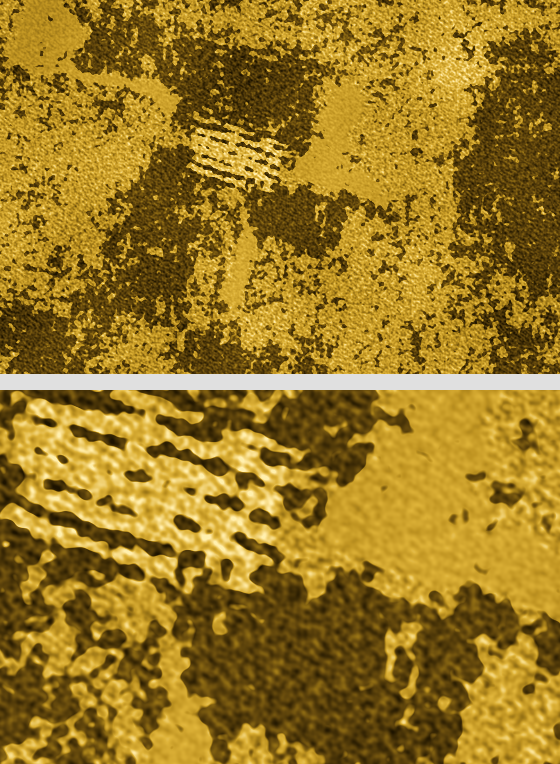
Top, the full canvas; bottom, a detail of the centre.
Give the GLSL for this texture, as a Shadertoy shader.

```glsl
vec2 gradient(vec2 cell) {
    vec3 h = fract(cell.xyx * vec3(0.1031, 0.1030, 0.0973));
    h += dot(h, h.yzx + 33.33);
    float angle = 6.2832 * fract((h.x + h.y) * h.z);
    return vec2(cos(angle), sin(angle));
}

float gradientNoise(vec2 p) {
    vec2 i = floor(p), f = p - i;
    vec2 u = f * f * f * (f * (f * 6.0 - 15.0) + 10.0);
    vec2 e = vec2(1, 0);
    float low = mix(dot(gradient(i), f), dot(gradient(i + e), f - e), u.x);
    float high = mix(dot(gradient(i + e.yx), f - e.yx), dot(gradient(i + 1.0), f - 1.0), u.x);
    return mix(low, high, u.y);
}

// Soft-edged box: 1 inside, 0 outside
float patchMask(vec2 p, vec2 centre, vec2 halfSize, float softness) {
    vec2 d = abs(p - centre) - halfSize;
    float dist = length(max(d, 0.0)) + min(max(d.x, d.y), 0.0);
    return 1.0 - smoothstep(-softness, softness, dist);
}

vec3 goldRamp(float v) {
    vec3 gold[6] = vec3[6](
        vec3(0.24, 0.17, 0.02), vec3(0.40, 0.29, 0.05), vec3(0.58, 0.44, 0.08),
        vec3(0.75, 0.58, 0.13), vec3(0.87, 0.70, 0.22), vec3(0.96, 0.85, 0.51));
    float t = clamp(v * 5.0, -0.8, 5.6);
    int i = clamp(int(floor(t)), 0, 4);
    return clamp(mix(gold[i], gold[i + 1], t - float(i)), 0.0, 1.0);
}

void mainImage(out vec4 fragColor, in vec2 fragCoord) {
    vec2 p = (fragCoord - 0.5 * iResolution.xy) / iResolution.y;

    // Slanted frame of the print, with ragged edges
    vec2 q = mat2(0.956, 0.292, -0.292, 0.956) * p;
    vec2 ragged = q + 0.05 * vec2(gradientNoise(p * 9.0), gradientNoise(p * 9.0 + 40.0))
                    + 0.025 * vec2(gradientNoise(p * 30.0 + 7.0), gradientNoise(p * 30.0 + 80.0));

    // Worn dark areas
    float tone = 0.16;
    tone -= 0.62 * patchMask(ragged, vec2(0.70, 0.31), vec2(0.24, 0.28), 0.04);
    tone -= 0.85 * patchMask(ragged, vec2(0.07, -0.07), vec2(0.10, 0.08), 0.02);
    tone -= 0.50 * patchMask(ragged, vec2(-0.34, 0.23), vec2(0.30, 0.09), 0.06);
    tone -= 0.42 * patchMask(ragged, vec2(-0.06, 0.21), vec2(0.10, 0.13), 0.05);
    tone -= 0.60 * patchMask(ragged, vec2(-0.26, -0.24), vec2(0.11, 0.23), 0.06);
    tone -= 0.70 * patchMask(ragged, vec2(0.03, -0.48), vec2(0.11, 0.04), 0.04);
    tone -= 0.60 * patchMask(ragged, vec2(-0.46, -0.60), vec2(0.12, 0.09), 0.05);
    tone -= 0.25 * patchMask(ragged, vec2(0.75, -0.20), vec2(0.14, 0.30), 0.10);

    // Grainy gold areas
    tone += 0.40 * patchMask(ragged, vec2(0.32, 0.34), vec2(0.12, 0.25), 0.04);
    tone += 0.30 * patchMask(ragged, vec2(-0.58, -0.16), vec2(0.17, 0.20), 0.08);
    tone += 0.25 * patchMask(ragged, vec2(0.36, -0.20), vec2(0.24, 0.14), 0.08);

    // Smooth strips of unworn gold
    float plain = patchMask(ragged, vec2(0.10, 0.17), vec2(0.05, 0.13), 0.012);
    plain = max(plain, patchMask(ragged, vec2(0.17, 0.07), vec2(0.12, 0.035), 0.012));
    plain = max(plain, patchMask(ragged, vec2(-0.03, -0.24), vec2(0.03, 0.12), 0.012));
    plain = max(plain, patchMask(ragged, vec2(-0.72, 0.20), vec2(0.08, 0.09), 0.012));
    plain = max(plain, patchMask(ragged, vec2(-0.52, 0.14), vec2(0.19, 0.02), 0.012));
    tone += 0.75 * plain;

    // Scraped cream stripes, faint ones above and at the lower left
    float scrape = patchMask(ragged, vec2(-0.13, 0.04), vec2(0.12, 0.075), 0.02);
    float faint = patchMask(ragged, vec2(-0.18, 0.26), vec2(0.16, 0.13), 0.06)
                + patchMask(ragged, vec2(-0.60, -0.48), vec2(0.12, 0.12), 0.06);
    float stripe = sin(q.y * 240.0 + 3.0 * gradientNoise(q * vec2(5.0, 14.0)));
    tone += scrape * (0.30 + 0.60 * stripe) + 0.22 * faint * stripe;

    // Crumbled wear from several sizes of speckle
    float speckle = 0.75 * gradientNoise(p * 7.0 + 3.0) + 0.85 * gradientNoise(p * 21.0)
                  + 0.95 * gradientNoise(p * 48.0 + 11.0) + 0.80 * gradientNoise(p * 95.0 + 23.0);
    float gold = smoothstep(-0.16, 0.16, tone + speckle);

    // Diagonal twill threads and fine grain
    vec2 twill = mat2(0.8, 0.6, -0.6, 0.8) * p;
    float grain = gradientNoise(twill * vec2(75.0, 150.0)) + 0.7 * gradientNoise(p * 165.0 + 9.0);
    float grainAmount = mix(0.34, 0.46, gold) * (1.0 - 0.6 * plain);

    // Light: cream highlights and slow drifts of brightness
    float glow = patchMask(ragged, vec2(0.36, 0.47), vec2(0.06, 0.10), 0.09);
    float value = mix(0.13, 0.67, gold) + grain * grainAmount;
    value += gold * (0.20 * glow + 0.24 * scrape) + 0.18 * gradientNoise(p * 4.0 + 17.0);
    value -= 0.06 * dot(p, p);

    fragColor = vec4(goldRamp(value), 1.0);
}
```
